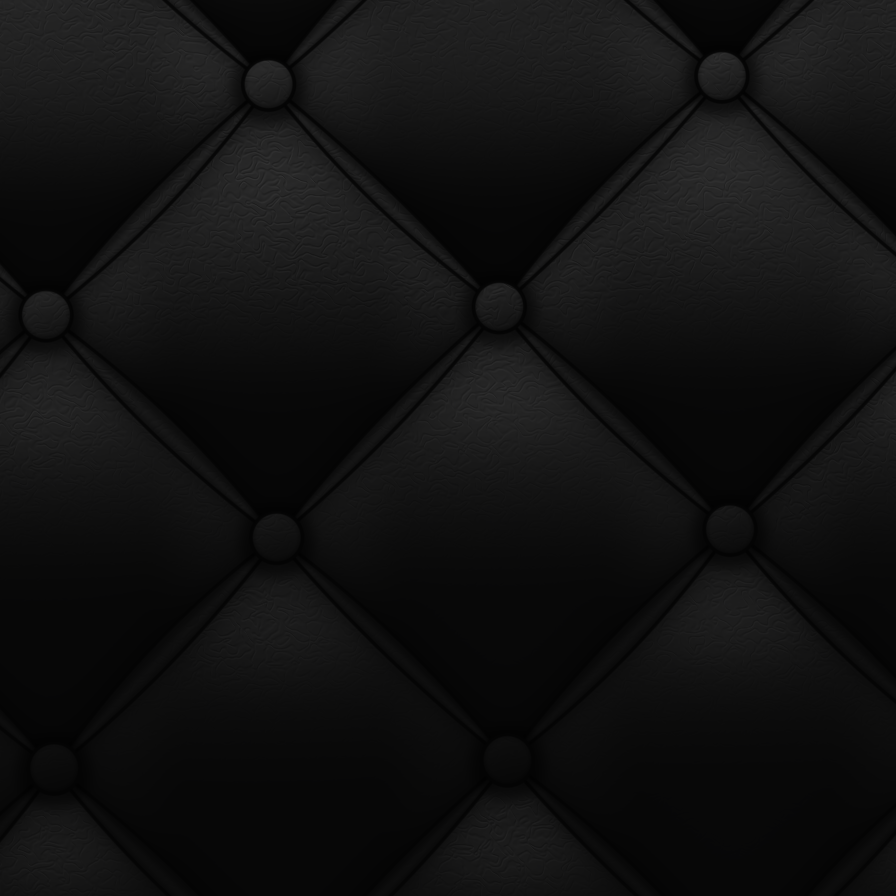
Write a Shadertoy shader that draws this pattern.

```glsl
// Black button-tufted leather: padded diamonds on a slightly turned lattice,
// lens-shaped pleats along the seams and round buttons at the crossings.
// Soft light falls from above; embossed gradient noise gives the leather grain.

const float PI = 3.14159265;
const float PERIOD = 0.506;             // spacing between buttons in one row
const float SEAM_LENGTH = PERIOD * 0.70711;
const float TILT = 0.018;
const vec2 ANCHOR = vec2(0.5573, 0.6576);
const float BUTTON_RADIUS = 0.0288;
const vec3 LEATHER_TINT = vec3(1.0, 1.0, 1.005);

float hash(vec2 p) {
    vec3 h = fract(vec3(p.xyx) * 0.1031);
    h += dot(h, h.yzx + 33.33);
    return fract((h.x + h.y) * h.z);
}

float cornerSlope(vec2 cell, vec2 offset) {
    float angle = 2.0 * PI * hash(cell);
    return dot(vec2(cos(angle), sin(angle)), offset);
}

float gradientNoise(vec2 p) {
    vec2 i = floor(p), f = fract(p);
    vec2 w = f * f * f * (f * (f * 6.0 - 15.0) + 10.0);
    vec2 e = vec2(1.0, 0.0);
    float low = mix(cornerSlope(i, f), cornerSlope(i + e, f - e), w.x);
    float high = mix(cornerSlope(i + e.yx, f - e.yx), cornerSlope(i + 1.0, f - 1.0), w.x);
    return mix(low, high, w.y);
}

// Pebbles divided by narrow creases
float grainHeight(vec2 p) {
    vec2 warp = vec2(gradientNoise(p * 60.0), gradientNoise(p * 60.0 + 47.0));
    float coarse = abs(gradientNoise(p * vec2(75.0, 105.0) + warp));
    float fine = gradientNoise(p * vec2(150.0, 190.0) + 19.0);
    return smoothstep(0.0, 0.2, coarse) + 0.35 * fine;
}

float grainRelief(vec2 p) {
    vec2 lightStep = vec2(-0.0006, 0.0016);
    return grainHeight(p) - grainHeight(p + lightStep);
}

// Light on one padded diamond; local runs from -1 to 1 between its corners
float cushionLight(vec2 local, vec2 cell, float height) {
    float lifted = local.y + 0.75 * (height - 0.6);
    float ambient = mix(0.45, 1.0, smoothstep(0.1, 0.9, height));
    float slope = smoothstep(-0.55, 0.55, lifted) * ambient;
    vec2 crown = (local - vec2(0.0, 0.6)) / vec2(0.38, 0.23);
    float sheen = exp(-dot(crown, crown));
    float sides = smoothstep(0.4, 0.78, abs(local.x)) * smoothstep(-0.5, 0.1, local.y + 0.2);
    float light = 0.03 + 0.1 * slope + 0.034 * sheen + 0.034 * sides * ambient;
    return light * mix(0.92, 1.08, hash(cell + 7.0));
}

// Pleat along one seam, painted over the leather beneath
float addPleat(float light, float across, float along, vec2 id, float height, float px) {
    float bow = sin(PI * along);
    float halfWidth = 0.0115 * pow(bow, 0.85) * mix(0.85, 1.15, hash(id)) + 0.0005;
    float offset = across - 0.005 * bow * (hash(id + 31.0) - 0.5);
    float edge = abs(offset) - halfWidth;
    float turn = offset / halfWidth;
    float face = mix(0.042, 0.105, smoothstep(0.1, 0.95, height));
    face *= 0.65 + 0.5 * exp(-3.0 * (turn - 0.2) * (turn - 0.2));

    // The upper cushion rolls into shade before it meets the pleat
    float reach = offset < 0.0 ? 0.025 : 0.01;
    light *= 1.0 - 0.4 * exp(-max(edge, 0.0) / reach);
    light = mix(light, face, smoothstep(px, -px, edge));
    float stitch = 1.0 - smoothstep(0.0008, 0.0018 + px, abs(edge));
    float lip = 1.0 - smoothstep(0.0, 0.0012 + px, abs(edge - 0.0032));
    light += 0.016 * lip * bow * step(0.0, offset) * height;
    return mix(light, 0.014, 0.8 * stitch);
}

// Domed button with a dark rim and a contact shadow
float addButton(float light, vec2 p, float height, float px) {
    float radius = length(p);
    float edge = radius - BUTTON_RADIUS;
    vec2 dome = p / BUTTON_RADIUS;
    float shadow = 1.0 - smoothstep(0.0, 0.024, length(p + vec2(0.0, 0.004)) - BUTTON_RADIUS);
    light *= 1.0 - 0.5 * shadow;
    float face = mix(0.045, 0.145, smoothstep(0.1, 0.95, height));
    face *= 0.9 + 0.3 * dome.y - 0.08 * dome.x;
    face *= 1.0 - 0.35 * smoothstep(0.72, 1.0, length(dome));
    light = mix(light, face, smoothstep(px, -px, edge));
    float rim = 1.0 - smoothstep(0.001, 0.002 + px, abs(edge));
    float glint = 1.0 - smoothstep(0.0, 0.0015 + px, abs(edge + 0.0035));
    light += 0.03 * glint * max(dome.y, 0.0) * height;
    return mix(light, 0.014, 0.9 * rim);
}

void mainImage(out vec4 fragColor, in vec2 fragCoord) {
    vec2 p = fragCoord / iResolution.y;
    float px = 1.0 / iResolution.y;

    // Lattice coordinates: seams lie on whole numbers, buttons where both are whole
    float c = cos(TILT), s = sin(TILT);
    vec2 q = mat2(c, -s, s, c) * (p - ANCHOR);
    vec2 lattice = vec2(q.x - q.y, -q.x - q.y) / PERIOD;
    vec2 cell = floor(lattice), inside = fract(lattice);
    vec2 nearest = round(lattice), away = lattice - nearest;
    vec2 local = vec2(inside.x - inside.y, 1.0 - inside.x - inside.y);

    float light = cushionLight(local, cell, p.y);
    vec2 across = away * SEAM_LENGTH;
    light = addPleat(light, across.x, inside.y, vec2(nearest.x, cell.y), p.y, px);
    light = addPleat(light, across.y, inside.x, vec2(cell.x, nearest.y) + 53.0, p.y, px);
    vec2 fromButton = 0.5 * PERIOD * vec2(away.x - away.y, -away.x - away.y);
    light = addButton(light, fromButton, p.y, px);

    // Grain shows most where the leather catches light
    float wear = 0.75 + 0.6 * gradientNoise(p * 5.0);
    light *= 1.0 + 0.22 * wear * grainRelief(p) * smoothstep(0.02, 0.1, light);
    fragColor = vec4(max(light, 0.0) * LEATHER_TINT, 1.0);
}
```
